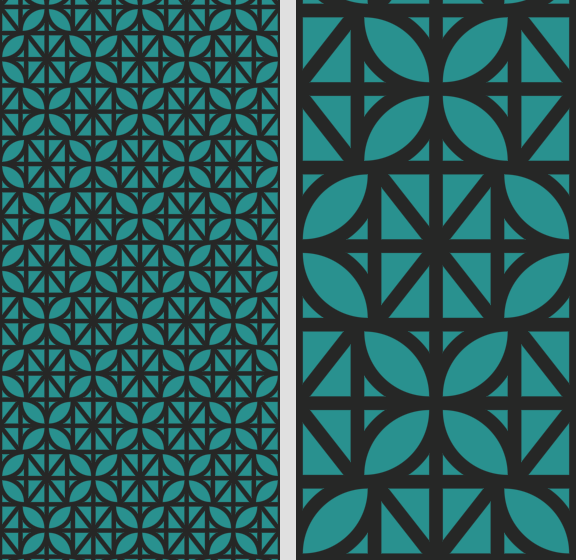
Left: the whole. Right: its middle third, enlarged.
Reproduce this pattern procedurally as a WebGL 2 fragment shader.

```glsl
#version 300 es
precision highp float;
// Lattice of four-petal flowers and eight-ray stars, half-dropped row by row.
// Each motif is mirrored into one quadrant, which holds a square petal cell
// and a narrower cell cut by a diagonal; dark bars separate the teal pieces.
uniform vec2 u_resolution;
out vec4 outColor;

const vec3 DARK = vec3(0.15, 0.152, 0.15);
const vec3 TEAL = vec3(0.16, 0.57, 0.56);

const float REPEATS_ACROSS = 3.0;
// Lengths below are fractions of one horizontal repeat.
const float PETAL_CELL = 0.2805;
const float STAR_CELL = 0.5 - PETAL_CELL;
const float BAR = 0.049;
const vec2 FIRST_FLOWER = vec2(0.5, 0.316);

// Signed distance to a rectangular pane spanning the origin to size.
float paneDistance(vec2 p, vec2 size) {
  vec2 d = abs(p - 0.5 * size) - 0.5 * size;
  return length(max(d, 0.0)) + min(max(d.x, d.y), 0.0);
}

// Petal along the diagonal, with a small curved wedge in each other corner.
float petalCell(vec2 p, float cell, float bar) {
  float side = cell - bar;
  p -= 0.5 * bar;
  float farthest = max(length(p - vec2(side, 0.0)), length(p - vec2(0.0, side)));
  float arcGap = 0.5 * bar - abs(farthest - side - 0.5 * bar);
  return max(arcGap, paneDistance(p, vec2(side)));
}

// Two triangles parted by a bar running out of the star centre.
float starCell(vec2 p, vec2 cell, float bar) {
  vec2 ray = normalize(cell);
  float diagonalGap = 0.5 * bar - abs(p.x * ray.y - p.y * ray.x);
  return max(diagonalGap, paneDistance(p - 0.5 * bar, cell - bar));
}

// Shift alternate rows by half a repeat, then fold into one quadrant.
vec2 foldToQuadrant(vec2 p, float rowHeight) {
  float row = floor(p.y / rowHeight + 0.5);
  p.y -= row * rowHeight;
  p.x += 0.5 * mod(row, 2.0);
  p.x = fract(p.x + 0.5) - 0.5;
  return abs(p);
}

void main() {
  float unitsPerPixel = REPEATS_ACROSS / u_resolution.x;
  vec2 p = gl_FragCoord.xy * unitsPerPixel - FIRST_FLOWER;
  vec2 q = foldToQuadrant(p, 2.0 * PETAL_CELL);

  float pieces = q.x < PETAL_CELL
    ? petalCell(q, PETAL_CELL, BAR)
    : starCell(vec2(0.5 - q.x, q.y), vec2(STAR_CELL, PETAL_CELL), BAR);

  float soft = 0.8 * unitsPerPixel;
  float coverage = 1.0 - smoothstep(-soft, soft, pieces);
  outColor = vec4(mix(DARK, TEAL, coverage), 1.0);
}
```
